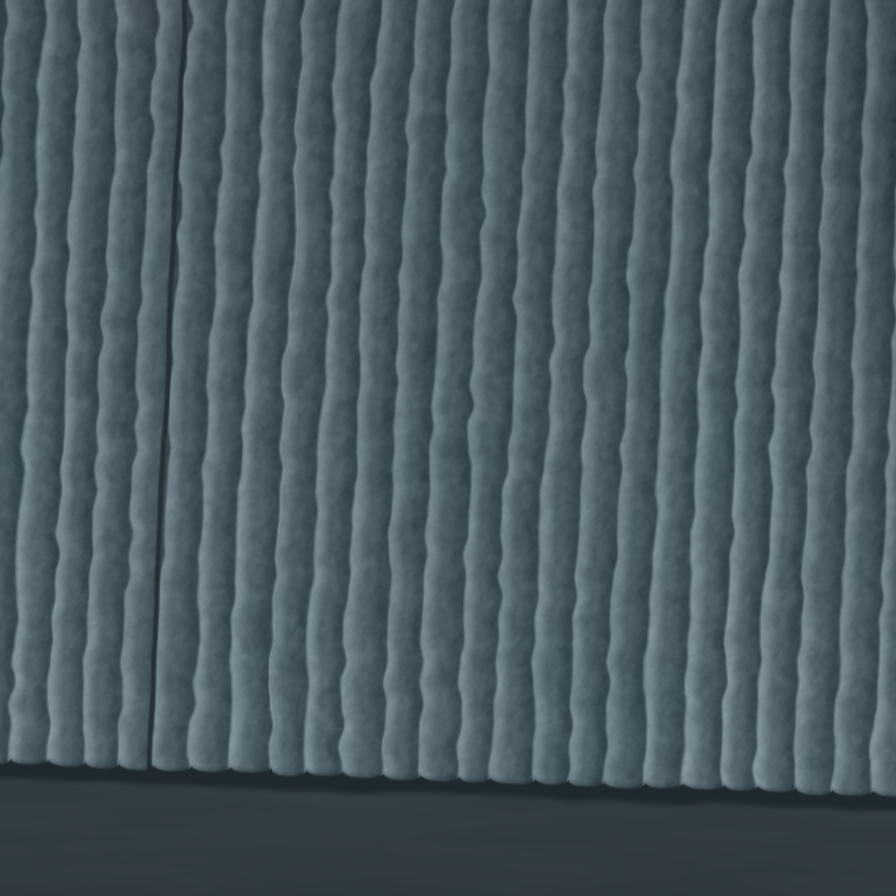
Give the GLSL for this texture, as a Shadertoy shader.

```glsl
float hash(vec2 p) {
    vec3 q = fract(p.xyx * vec3(0.1031, 0.1030, 0.0973));
    q += dot(q, q.yzx + 33.33);
    return fract((q.x + q.y) * q.z);
}

float noise(vec2 p) {
    vec2 cell = floor(p), f = fract(p);
    f = f * f * (3.0 - 2.0 * f);
    return mix(mix(hash(cell), hash(cell + vec2(1, 0)), f.x),
               mix(hash(cell + vec2(0, 1)), hash(cell + vec2(1, 1)), f.x), f.y);
}

float fbm(vec2 p) {
    float sum = 0.0, amp = 0.5;
    for (int i = 0; i < 4; i++) {
        sum += amp * noise(p);
        p = mat2(0.8, -0.6, 0.6, 0.8) * p * 2.0 + 17.3;
        amp *= 0.5;
    }
    return sum / 0.9375;
}

// Lit left ridge, long falloff to the right, abrupt rise into the next rib
float ribTone(float t) {
    float tone = 1.0 - 0.64 * smoothstep(-0.02, 0.42, t) - 0.36 * smoothstep(0.4, 0.88, t);
    return mix(tone, 1.0, smoothstep(0.89, 1.0, t));
}

void mainImage(out vec4 fragColor, in vec2 fragCoord) {
    vec2 uv = fragCoord / iResolution.xy;
    float px = 1.0 / iResolution.y;

    // Leaning ribs, with a phase jump where two panels meet
    float across = uv.x - 0.048 * uv.y;
    float seam = across - 0.159 + 0.003 * (noise(vec2(3.0, uv.y * 22.0)) - 0.5);
    float rib = across / 0.0422 - mix(0.07, 0.92, step(0.0, seam));
    rib += 0.17 * (noise(vec2(across * 30.0, uv.y * 42.0)) - 0.5);
    rib += 0.16 * (noise(vec2(across * 24.0, uv.y * 7.0) + 40.0) - 0.5);
    float t = fract(rib);
    float ribSeed = hash(vec2(floor(rib) + 50.0, 7.0));

    // Felted surface
    float grain = fbm(uv * vec2(95.0, 75.0));
    float fibre = fbm(mat2(0.8, 0.6, -0.6, 0.8) * uv * vec2(190.0, 130.0));
    float tone = ribTone(t) * (0.88 + 0.2 * ribSeed);
    tone += 0.3 * (grain - 0.5) + 0.22 * (fibre - 0.5);
    vec3 felt = mix(vec3(0.215, 0.277, 0.307), vec3(0.455, 0.525, 0.555), tone);
    felt *= 1.06 - 0.13 * uv.y - 0.10 * smoothstep(0.75, 1.1, uv.x) * uv.y;
    felt += (fbm(uv * 6.0) - 0.5) * vec3(0.03, 0.005, 0.015);
    felt = mix(felt, vec3(0.13, 0.175, 0.20), 0.9 * (1.0 - smoothstep(0.001, 0.0045, abs(seam))));

    // Smooth ledge with faint streaks
    vec3 ledge = vec3(0.195, 0.237, 0.258) + 0.025 * (fbm(uv * vec2(5.0, 45.0)) - 0.5);
    ledge *= 0.96 + 0.5 * uv.y;

    // Cast shadow under the sloping, scalloped hem
    float hem = 0.146 - 0.037 * uv.x;
    float depth = hem - uv.y + 0.005 * (noise(vec2(uv.x * 25.0, 2.0)) - 0.5);
    float shadow = 1.0 - smoothstep(0.009, 0.021, depth);
    vec3 color = mix(ledge, vec3(0.115, 0.155, 0.18), shadow * 0.95);

    float scallop = 0.005 * pow(abs(2.0 * t - 1.0), 3.0) + 0.003 * (ribSeed - 0.5);
    float edge = uv.y - hem - scallop;
    felt *= 0.8 + 0.2 * smoothstep(0.0, 0.008, edge);
    color = mix(color, felt, smoothstep(-px, px + 0.002, edge));

    fragColor = vec4(color, 1.0);
}
```
